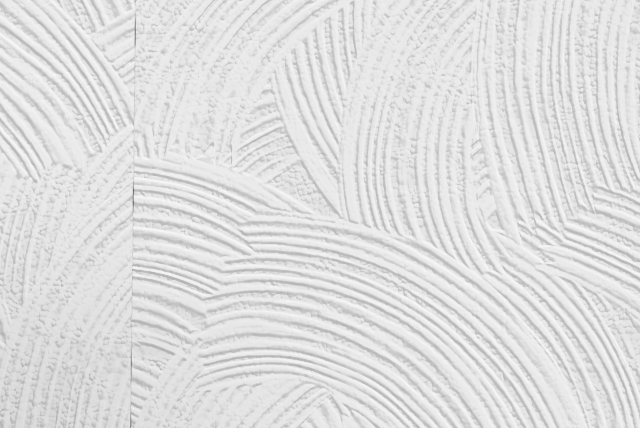
A WebGL 2 fragment shader for this texture:

```glsl
#version 300 es
precision highp float;
// White plaster wall combed in overlapping curved strokes, with a thin panel seam.

uniform vec2 u_resolution;
out vec4 fragColor;

const float HALF_PI = 1.5707963;
const int COLUMNS = 6;
const int STROKES = 24;
const int SCRAMBLE = 11;      // coprime with STROKES, mixes the stacking order
const float SPACING = 0.36;
const float COMB_PITCH = 0.027;

vec2 hash2(vec2 p) {
    vec3 q = fract(p.xyx * vec3(0.1031, 0.1030, 0.0973));
    q += dot(q, q.yzx + 33.33);
    return fract((q.xx + q.yz) * q.zy);
}

float noise(vec2 p) {
    vec2 i = floor(p);
    vec2 f = fract(p);
    f = f * f * (3.0 - 2.0 * f);
    float low = mix(hash2(i).x, hash2(i + vec2(1, 0)).x, f.x);
    float high = mix(hash2(i + vec2(0, 1)).x, hash2(i + vec2(1, 1)).x, f.x);
    return mix(low, high, f.y);
}

// Squared distance to the nearest scattered pebble centre
float nearestPebble(vec2 p) {
    vec2 cell = floor(p);
    float nearest = 2.0;
    for (int k = 0; k < 9; k++) {
        vec2 id = cell + vec2(k % 3 - 1, k / 3 - 1);
        vec2 d = id + hash2(id) - p;
        nearest = min(nearest, dot(d, d));
    }
    return nearest;
}

// Uneven pebbled plaster left between the ridges
float grain(vec2 p) {
    vec2 warp = 0.012 * vec2(noise(p * 31.0), noise(p.yx * 31.0 + 9.0));
    float dome = 1.0 - smoothstep(0.0, 0.6, nearestPebble((p + warp) * 94.0));
    return dome * (0.08 + 0.4 * noise(p * 33.0)) + 0.18 * noise(p * 47.0);
}

// Ridge relief; s.x runs along the stroke, s.y across it
float combed(vec2 s, vec2 p, float pebbles, float seed) {
    float across = s.y + 0.01 * noise(s * 7.0 + seed * 31.0);
    float drift = 1.5 * noise(vec2(s.x * 2.2 + seed * 13.0, across * 15.0 + seed * 29.0));
    float teeth = 0.5 + 0.5 * cos(4.0 * HALF_PI * (across / COMB_PITCH + drift));
    float broad = noise(vec2(s.x * 3.0 + seed * 17.0, across * 44.0 + seed * 60.0));
    float fine = noise(vec2(s.x * 8.0 + seed * 43.0, across * 112.0 + seed * 90.0));
    float wear = 0.14 * (noise(p.yx * 62.0) - 0.5) + 0.26 * (noise(s * 8.0 + seed * 7.0) - 0.5);
    float ridge = smoothstep(0.27, 0.62, 0.38 * teeth + 0.42 * broad + 0.2 * fine + wear);
    float plateau = 0.7 + 0.22 * fine + 0.16 * teeth + 0.24 * pebbles;
    return mix(pebbles, plateau, ridge);
}

// Lays one arc-shaped stroke over the relief beneath it
float layStroke(float below, vec2 p, vec2 cell, float pebbles, float panel) {
    vec2 key = cell + vec2(panel * 23.0 + 3.0, 11.0);
    vec2 jitter = hash2(key);
    vec2 shape = hash2(key + 57.0);
    vec2 size = hash2(key + 131.0);
    vec2 middle = vec2(-0.15, -0.04) + SPACING * (cell + 0.6 * (jitter - 0.5));
    float turn = HALF_PI + (shape.x - 0.5) * 3.0;
    float radius = mix(0.45, 0.9, shape.y);
    vec2 outward = vec2(cos(turn), sin(turn));

    vec2 q = p - middle + outward * radius;
    float angle = atan(outward.x * q.y - outward.y * q.x, dot(outward, q));
    vec2 s = vec2(angle * radius, length(q) - radius);
    float halfLength = mix(0.36, 0.48, size.x);
    float halfWidth = mix(0.15, 0.21, size.y);
    if (abs(s.x) > halfLength + 0.1 || abs(s.y) > halfWidth + 0.03) return below;

    // Ragged ends and a pushed-up rim along the sides
    float side = halfWidth + 0.018 * noise(vec2(s.x * 9.0, jitter.x * 40.0)) - abs(s.y);
    float tip = halfLength + 0.09 * noise(vec2(s.y * 48.0, jitter.y * 40.0)) - abs(s.x);
    float mask = smoothstep(0.0, 0.008, side) * smoothstep(0.0, 0.016, tip);
    float rimOffset = (side - 0.012) / 0.008;
    float relief = combed(s, p, pebbles, jitter.x);
    relief = mix(relief, 1.0 + 0.2 * pebbles, 0.7 * exp(-rimOffset * rimOffset));
    return mix(below, relief, mask);
}

float wallHeight(vec2 p, float panel) {
    float pebbles = grain(p);
    float h = pebbles;
    for (int i = 0; i < STROKES; i++) {
        int k = (i * SCRAMBLE + 5) % STROKES;
        h = layStroke(h, p, vec2(k % COLUMNS, k / COLUMNS), pebbles, panel);
    }
    return h;
}

// Broken hairline joint between two panels
float seamShade(float offset, float y, float soft) {
    float line = 1.0 - smoothstep(0.0, 0.0006 + soft, abs(offset));
    float opening = smoothstep(0.5, 0.85, noise(vec2(y * 13.0, 4.0)));
    return line * (0.05 + 0.28 * opening);
}

void main() {
    vec2 p = gl_FragCoord.xy / u_resolution.y;
    float seamOffset = p.x - 0.305 - 0.012 * p.y;
    float panel = step(0.0, seamOffset);

    // Slope towards the light, with deeper shadows than highlights
    vec2 reach = 0.0024 * normalize(vec2(0.5, 1.0));
    float lower = wallHeight(p - reach, panel);
    float upper = wallHeight(p + reach, panel);
    float slope = lower - upper;
    float level = clamp(0.5 * (lower + upper), 0.0, 1.0);
    float tone = 0.914 - 0.032 * (1.0 - level) + 0.09 * max(slope, 0.0);
    tone -= 0.2 * (1.0 - exp(3.0 * min(slope, 0.0)));

    // Broad lighting falloff into the lower left
    tone -= 0.05 * (1.0 - smoothstep(0.0, 0.75, length(p * vec2(0.8, 1.0))));
    tone += 0.012 * (noise(p * 2.5) - 0.5);
    tone -= seamShade(seamOffset, p.y, 1.0 / u_resolution.y);
    fragColor = vec4(vec3(clamp(tone, 0.3, 0.96)), 1.0);
}
```
